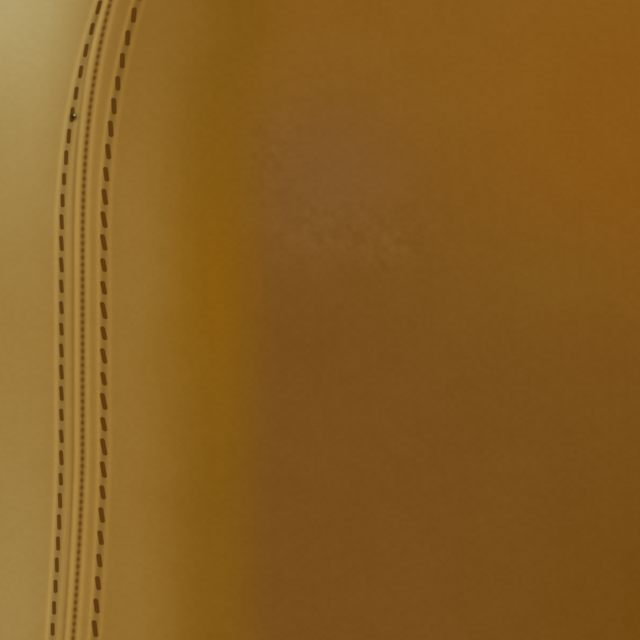
This texture is drawn by a Shadertoy shader. Its source:

```glsl
// Tan leather panel with a curved double-stitched seam near the left side.
// Broad smooth gradients and soft blobs set the colour; distances to the seam
// curve shape grooves, ridges and repeated stitches; noise adds the grain.

float hash(vec2 p) {
    return fract(sin(dot(p, vec2(127.1, 311.7))) * 43758.5453);
}

float valueNoise(vec2 p) {
    vec2 i = floor(p), f = fract(p);
    f = f * f * (3.0 - 2.0 * f);
    return mix(mix(hash(i), hash(i + vec2(1, 0)), f.x),
               mix(hash(i + vec2(0, 1)), hash(i + vec2(1, 1)), f.x), f.y);
}

float fbm(vec2 p) {
    float sum = 0.0, amp = 0.5;
    for (int i = 0; i < 4; i++) {
        sum += amp * valueNoise(p);
        p = p * 2.03 + 17.0;
        amp *= 0.5;
    }
    return sum;
}

float blob(vec2 p, vec2 center, vec2 radius) {
    vec2 q = (p - center) / radius;
    return exp(-dot(q, q));
}

float ridge(float d, float width) {
    return exp(-d * d / (width * width));
}

// Horizontal position of the seam at height y
float seamX(float y) {
    float top = clamp((y - 0.6) / 0.4, 0.0, 1.0);
    float bottom = clamp((0.3 - y) / 0.3, 0.0, 1.0);
    return 0.128 + 0.044 * pow(top, 2.4) - 0.015 * pow(bottom, 1.5);
}

// Coverage of a row of slanted, slightly uneven stitches
float stitches(float d, float y, float period, float slant, float width, float blur) {
    float id = floor(y / period);
    float along = (fract(y / period) - 0.5) * period;
    float halfLen = period * mix(0.19, 0.27, hash(vec2(id, slant)));
    vec2 q = vec2(d + slant * along, max(abs(along) - halfLen, 0.0));
    return 1.0 - smoothstep(width - blur, width + blur, length(q));
}

vec3 leather(vec2 p) {
    vec2 w = p + 0.025 * (vec2(fbm(p * 9.0), fbm(p * 9.0 + 40.0)) - 0.47);
    // Shaded panel, warmer and lighter towards the upper right
    vec3 panel = mix(vec3(0.47, 0.31, 0.11), vec3(0.53, 0.355, 0.11),
                     smoothstep(0.45, 0.95, w.y + 0.12 * (w.x - 0.5)));
    panel = mix(panel, vec3(0.54, 0.335, 0.08), 0.75 * blob(w, vec2(1.02, 0.78), vec2(0.25, 0.3)));
    panel = mix(panel, vec3(0.50, 0.34, 0.17), 0.85 * blob(w, vec2(0.51, 0.72), vec2(0.13, 0.13)));
    panel = mix(panel, vec3(0.49, 0.34, 0.11), 0.6 * blob(w, vec2(0.84, 0.56), vec2(0.14, 0.08)));
    panel = mix(panel, vec3(0.44, 0.28, 0.05), 0.7 * blob(w, vec2(1.04, 0.0), vec2(0.22, 0.3)));
    // Saturated fold between the shaded panel and the lit strip
    vec3 fold = mix(vec3(0.51, 0.345, 0.085), vec3(0.53, 0.355, 0.06),
                    blob(w, vec2(0.34, 0.55), vec2(0.2, 0.2)));
    float foldX = w.x - 0.04 * smoothstep(0.75, 1.0, w.y);
    vec3 c = mix(fold, panel, smoothstep(0.335, 0.435, foldX));
    vec3 strip = mix(vec3(0.58, 0.43, 0.18), vec3(0.55, 0.395, 0.15), smoothstep(0.65, 1.0, w.y));
    c = mix(strip, c, smoothstep(0.20, 0.335, foldX));
    // Brighter leather left of the seam
    vec3 lit = mix(vec3(0.61, 0.475, 0.235), vec3(0.66, 0.56, 0.33), smoothstep(0.45, 0.95, p.y));
    lit = mix(lit, vec3(0.63, 0.52, 0.29), 0.8 * blob(p, vec2(0.0, 0.0), vec2(0.2, 0.3)));
    lit = mix(lit, vec3(0.72, 0.65, 0.46), 0.7 * blob(p, vec2(0.0, 1.0), vec2(0.1, 0.12)));
    return mix(lit, c, smoothstep(-0.10, 0.06, p.x - seamX(p.y)));
}

vec3 addStitchRow(vec3 c, float d, float y, float period, float slant, float width, float blur) {
    c *= 1.0 - 0.10 * ridge(d, 0.006);
    c += vec3(0.07, 0.065, 0.05) * (ridge(d + 0.008, 0.004) + 0.5 * ridge(d - 0.009, 0.004));
    float thread = stitches(d, y, period, slant, width, blur);
    return mix(c, vec3(0.34, 0.20, 0.04), 0.85 * thread);
}

void mainImage(out vec4 fragColor, in vec2 fragCoord) {
    vec2 p = fragCoord / iResolution.xy;
    float blur = max(0.0016, 0.8 / iResolution.y);
    float d = p.x - seamX(p.y);
    vec3 color = leather(p);

    // Mottled wear and fine grain
    float wear = blob(p, vec2(0.55, 0.63), vec2(0.13, 0.05))
               + 0.6 * blob(p, vec2(0.43, 0.77), vec2(0.05, 0.08));
    color += 0.07 * wear * (fbm(p * 90.0) - 0.47);
    color += 0.022 * (fbm(p * vec2(150.0, 170.0)) - 0.47);
    color += 0.012 * (fbm(p * 18.0) - 0.47);

    // Central groove with rounded edges on both sides
    float rough = 0.75 + 0.25 * sin(p.y * 560.0);
    color += vec3(0.075, 0.07, 0.05) * (ridge(d + 0.008, 0.0045) + 0.8 * ridge(d - 0.009, 0.004));
    color -= vec3(0.10, 0.09, 0.06) * ridge(d + 0.014, 0.0025) * 0.6;
    color = mix(color, vec3(0.35, 0.21, 0.05), 0.8 * ridge(d - 0.001, 0.0032) * rough);

    // Stitch rows, drawn together or apart as the seam bends
    float bend = pow(clamp((p.y - 0.65) / 0.35, 0.0, 1.0), 1.5);
    color = addStitchRow(color, d + 0.032 - 0.018 * bend, p.y, 0.0335, 0.08, 0.0030, blur);
    color = addStitchRow(color, d - 0.034 - 0.010 * bend, p.y, 0.0355, 0.20, 0.0038, blur);

    // Small puncture with a glint
    color = mix(color, vec3(0.16, 0.12, 0.04), 0.9 * blob(p, vec2(0.115, 0.817), vec2(0.005)));
    color += 0.4 * blob(p, vec2(0.116, 0.820), vec2(0.0018));

    fragColor = vec4(clamp(color, 0.0, 1.0), 1.0);
}
```
